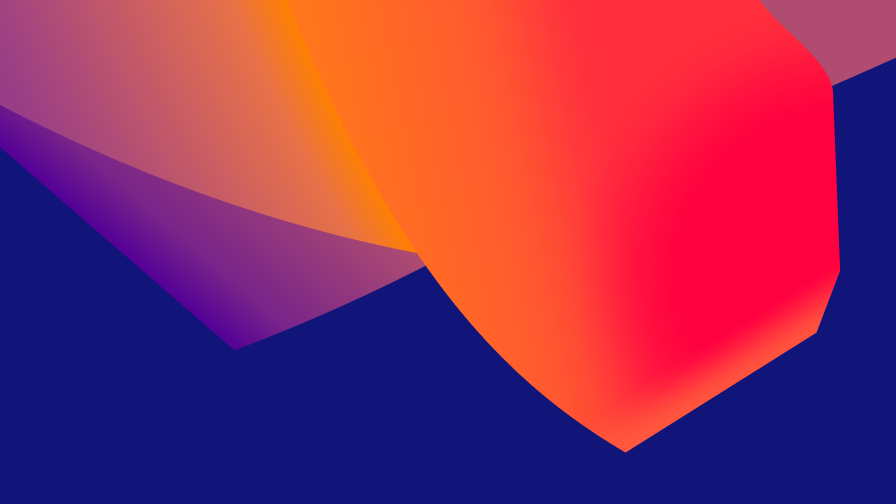
A Shadertoy shader for this background:

```glsl
// Three overlapping gradient sheets on a deep blue ground: a violet fold,
// a mauve-to-amber fan and a large orange-to-red petal in front. Each is cut
// from lines and polynomial curves; units are canvas heights, y runs downward.

// Ground and violet fold
const vec3 NAVY = vec3(0.067, 0.078, 0.470);
const vec3 VIOLET = vec3(0.325, 0.000, 0.590);
const vec3 PLUM = vec3(0.470, 0.140, 0.540);
const vec3 MAUVE = vec3(0.690, 0.300, 0.440);
// Fan
const vec3 AMBER = vec3(1.000, 0.500, 0.000);
const vec3 APRICOT = vec3(0.910, 0.445, 0.280);
const vec3 ROSE = vec3(0.765, 0.350, 0.410);
const vec3 ORCHID = vec3(0.600, 0.240, 0.530);
// Petal
const vec3 ORANGE = vec3(1.000, 0.475, 0.095);
const vec3 CORAL = vec3(1.000, 0.355, 0.185);
const vec3 SCARLET = vec3(1.000, 0.185, 0.240);
const vec3 CRIMSON = vec3(1.000, 0.000, 0.250);
const vec3 RIM = vec3(1.000, 0.360, 0.240);

// Corners
const vec2 FOLD_LEFT = vec2(0.000, 0.292);
const vec2 FOLD_TIP = vec2(0.465, 0.695);
const vec2 FOLD_RIGHT = vec2(0.845, 0.527);
const vec2 PETAL_TIP = vec2(1.241, 0.898);
const vec2 PETAL_HEEL = vec2(1.620, 0.660);
const vec2 PETAL_SIDE = vec2(1.667, 0.537);

const vec2 CORE_CENTER = vec2(1.667, 0.544);
const float CORE_RADIUS = 0.285;
const float CORE_FADE = 0.560;
const float RIM_WIDTH = 0.105;
const float SHOULDER_ROUNDING = 0.088;
const float FOLD_BULGE = 0.006;

float ramp(float a, float b, float x) {
    return clamp((x - a) / (b - a), 0.0, 1.0);
}

// Signed distance to the line a-b, positive on its upper side
float lineSide(vec2 p, vec2 a, vec2 b) {
    vec2 dir = normalize(b - a);
    return dot(p - a, vec2(dir.y, -dir.x));
}

float smoothMin(float a, float b, float k) {
    float h = max(k - abs(a - b), 0.0) / k;
    return min(a, b) - 0.25 * k * h * h;
}

// Antialiased mask of the region where the field is positive
float coverage(float field) {
    float slope = length(vec2(dFdx(field), dFdy(field)));
    return clamp(0.5 + field / max(slope, 1e-5), 0.0, 1.0);
}

float foldField(vec2 p) {
    float t = ramp(FOLD_TIP.x, FOLD_RIGHT.x, p.x);
    float lower = lineSide(p, FOLD_TIP, FOLD_RIGHT) + 4.0 * FOLD_BULGE * t * (1.0 - t);
    return min(lineSide(p, FOLD_LEFT, FOLD_TIP), lower);
}

float fanField(vec2 p) {
    return 0.2083 + p.x * (0.518 - 0.197 * p.x) - p.y;
}

float petalField(vec2 p) {
    float u = p.x - 0.569;
    float sweep = u * (2.474 + u * (-2.2746 + 0.8649 * u)) - p.y;
    float flank = PETAL_SIDE.x - 0.04 * (PETAL_SIDE.y - p.y);
    float shoulder = 1.507 + p.y * (0.75 + 2.81 * p.y);
    float right = smoothMin(flank, shoulder, SHOULDER_ROUNDING) - p.x;
    float base = min(lineSide(p, PETAL_TIP, PETAL_HEEL),
                     lineSide(p, PETAL_HEEL, PETAL_SIDE));
    return min(min(sweep, right), base);
}

vec3 foldColor(vec2 p) {
    float d = lineSide(p, FOLD_LEFT, FOLD_TIP);
    vec3 c = mix(VIOLET, PLUM, ramp(0.0, 0.10, d));
    return mix(c, MAUVE, ramp(0.10, 0.39, d));
}

vec3 fanColor(vec2 p) {
    // Horizontal gap to the petal's sweeping edge
    float gap = 0.569 + p.y * (0.41 + 0.21 * p.y) - p.x;
    vec3 c = mix(AMBER, APRICOT, ramp(0.0, 0.11, gap));
    c = mix(c, ROSE, ramp(0.11, 0.35, gap));
    return mix(c, ORCHID, ramp(0.35, 0.62, gap));
}

vec3 petalColor(vec2 p) {
    float s = p.x - 0.2 * p.y;
    vec3 c = mix(ORANGE, CORAL, ramp(0.55, 0.93, s));
    float warm = smoothstep(0.90, 1.17, s);
    c = mix(c, SCARLET, warm);
    // Red core, then the lighter rim along the base
    float core = 1.0 - smoothstep(CORE_RADIUS, CORE_FADE, distance(p, CORE_CENTER));
    c = mix(c, CRIMSON, core * warm);
    float base = lineSide(p, PETAL_TIP, PETAL_HEEL);
    return mix(c, RIM, 0.9 * (1.0 - smoothstep(0.0, RIM_WIDTH, base)));
}

void mainImage(out vec4 fragColor, in vec2 fragCoord) {
    vec2 p = vec2(fragCoord.x, iResolution.y - fragCoord.y) / iResolution.y;
    vec3 color = mix(NAVY, foldColor(p), coverage(foldField(p)));
    // The fan stops where the petal begins, so the petal simply covers its end
    float fanEnd = 0.569 + p.y * (0.41 + 0.21 * p.y) + 0.02 - p.x;
    color = mix(color, fanColor(p), coverage(min(fanField(p), fanEnd)));
    color = mix(color, petalColor(p), coverage(petalField(p)));
    fragColor = vec4(color, 1.0);
}
```
